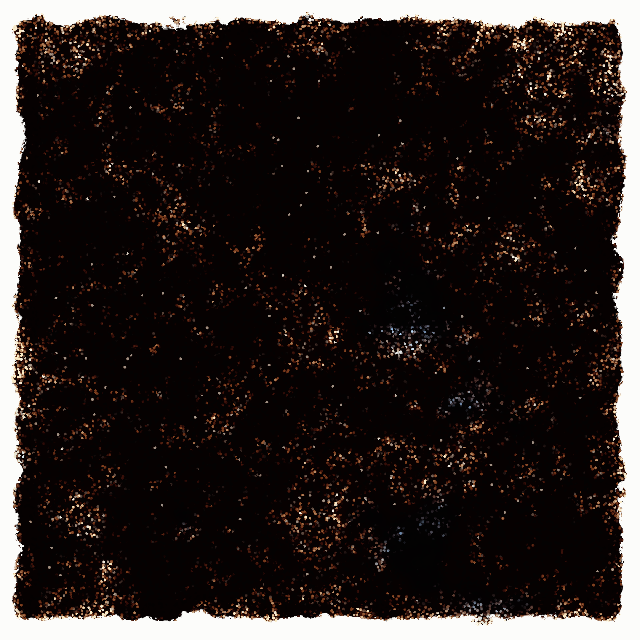
Write a WebGL 1 fragment shader that draws this texture.

```glsl
precision highp float;
// A near-black charred square with ragged, scorched borders on white.
// Cellular grains glow rust to cream wherever layered noise makes them
// dense; the same noise frays the rounded-box outline.

#define GRAIN_CELLS 240.0
#define CLUMP_SCALE 9.0
#define FLECK_SCALE 42.0
#define DENSITY 0.12
#define CLUSTERING 1.15
#define GLOW 1.9
#define RIM_HEAT 0.48
#define RIM_WIDTH 0.014
#define FRAY 0.034
#define EDGE_SOFTNESS 0.0012

uniform vec2 u_resolution;

const vec3 PAPER = vec3(0.99, 0.99, 0.98);
const vec3 CHAR = vec3(0.025, 0.002, 0.002);
const vec3 EMBER = vec3(0.20, 0.05, 0.03);
const vec3 RUST = vec3(0.48, 0.24, 0.11);
const vec3 TAN = vec3(0.72, 0.55, 0.40);
const vec3 CREAM = vec3(0.98, 0.92, 0.78);
const vec3 COOL = vec3(0.55, 0.85, 1.20);

float hash(vec2 p) {
  vec3 q = fract(vec3(p.xyx) * 0.1031);
  q += dot(q, q.yzx + 33.33);
  return fract((q.x + q.y) * q.z);
}

float valueNoise(vec2 p) {
  vec2 cell = floor(p);
  vec2 f = fract(p);
  f = f * f * (3.0 - 2.0 * f);
  float low = mix(hash(cell), hash(cell + vec2(1.0, 0.0)), f.x);
  float high = mix(hash(cell + vec2(0.0, 1.0)), hash(cell + 1.0), f.x);
  return mix(low, high, f.y);
}

float layeredNoise(vec2 p) {
  float sum = 0.0;
  float weight = 0.5;
  for (int i = 0; i < 4; i++) {
    sum += weight * valueNoise(p);
    p = mat2(1.6, 1.2, -1.2, 1.6) * p + 17.3;
    weight *= 0.5;
  }
  return sum / 0.9375;
}

// Nearest cell: x = distance to its seed, y and z = its random values.
vec3 cellularGrain(vec2 p) {
  vec2 base = floor(p);
  vec3 nearest = vec3(9.0, 0.0, 0.0);
  for (int y = -1; y <= 1; y++) {
    for (int x = -1; x <= 1; x++) {
      vec2 cell = base + vec2(float(x), float(y));
      vec2 seed = cell + vec2(hash(cell + 11.7), hash(cell + 53.1));
      float dist = length(p - seed);
      if (dist < nearest.x) {
        nearest = vec3(dist, hash(cell + 101.9), hash(cell + 177.3));
      }
    }
  }
  return nearest;
}

// Depth inside a rounded box, negative outside.
float boxDepth(vec2 p, vec2 halfSize, float radius) {
  vec2 q = abs(p) - halfSize + radius;
  return radius - length(max(q, 0.0)) - min(max(q.x, q.y), 0.0);
}

vec3 burnRamp(float heat) {
  vec3 color = mix(CHAR, EMBER, smoothstep(0.0, 0.22, heat));
  color = mix(color, RUST, smoothstep(0.18, 0.48, heat));
  color = mix(color, TAN, smoothstep(0.45, 0.78, heat));
  return mix(color, CREAM, smoothstep(0.75, 1.05, heat));
}

void main() {
  vec2 uv = gl_FragCoord.xy / u_resolution;
  float clump = layeredNoise(uv * CLUMP_SCALE + 3.7) - 0.5;
  float fleck = layeredNoise(uv * FLECK_SCALE + 29.0) - 0.5;
  vec3 grain = cellularGrain(uv * GRAIN_CELLS);

  // Ragged outline, from broad waves down to single crumbs
  float depth = boxDepth(uv - vec2(0.498, 0.501), vec2(0.472, 0.466), 0.018);
  float wave = layeredNoise(uv * 19.0 + 71.0) - 0.5;
  depth += FRAY * (wave + 0.55 * fleck) + 0.006 * (grain.y - 0.5);

  // Grains light up where clumps are dense and along the scorched rim
  float rim = exp(-max(depth, 0.0) / RIM_WIDTH);
  float density = DENSITY + CLUSTERING * (0.8 * clump + fleck);
  density += RIM_HEAT * rim;
  float body = 1.0 - smoothstep(0.35, 0.80, grain.x);
  float heat = GLOW * max(0.0, grain.y - 1.0 + density) * body;
  heat += 0.75 * body * step(0.9965, grain.z);
  heat += 0.12 * max(0.0, clump + 0.5 * fleck);

  // Some grains are ashen; a few patches turn faintly blue
  vec3 color = burnRamp(heat);
  float luma = dot(color, vec3(0.3, 0.59, 0.11));
  color = mix(color, vec3(luma), 0.65 * step(0.72, grain.z) * (1.0 - rim));
  float coolPatch = smoothstep(0.62, 0.78, layeredNoise(uv * 6.0 + 91.0));
  color = mix(color, luma * COOL, 0.7 * coolPatch * (1.0 - rim));

  float inside = smoothstep(-EDGE_SOFTNESS, EDGE_SOFTNESS, depth);
  gl_FragColor = vec4(mix(PAPER, color, inside), 1.0);
}
```
